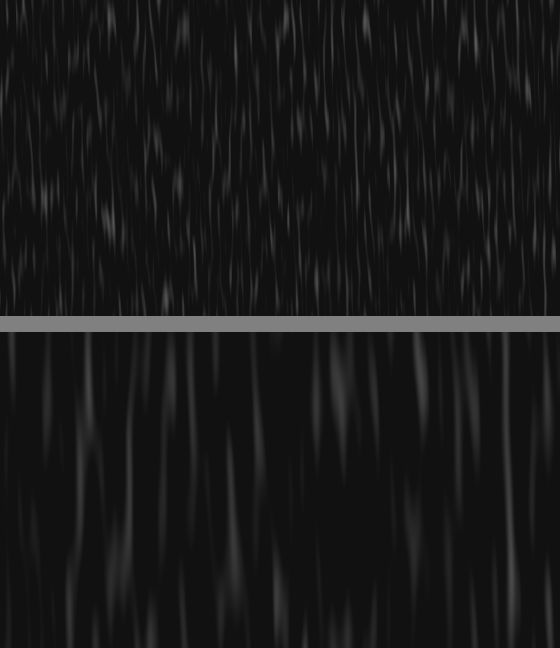
Top: the whole. Bottom: its middle third, enlarged.
Write a Shadertoy shader that draws this texture.

```glsl
// Fine grey rain streaks over a near-black ground.
// Gradient noise is stretched into tall thin lobes, cut off below a threshold,
// and brightened or dimmed in broad patches by a second, slower noise.

const vec3  GROUND       = vec3(0.066);
const vec3  STREAK_TINT  = vec3(1.0);
const vec2  STREAK_FREQ  = vec2(75.0, 6.2);  // cells per canvas height
const float TILT         = 0.025;            // sideways drift per unit of fall
const float BEND         = 0.0025;           // slight waviness of the streaks
const float STAGGER      = 0.16;             // uneven starting heights
const float THRESHOLD    = 0.035;
const float FALLOFF      = 1.4;
const float GAIN         = 0.50;
const vec2  PATCH_FREQ   = vec2(9.0, 5.0);
const float PATCH_AMOUNT = 1.1;
const float TAU          = 6.2831853;

float hash(vec2 cell) {
    vec3 p = fract(vec3(cell.xyx) * vec3(0.1031, 0.1030, 0.0973));
    p += dot(p, p.yzx + 33.33);
    return fract((p.x + p.y) * p.z);
}

// Dot product of a random unit gradient with the offset from its corner
float cornerSlope(vec2 cell, vec2 offset) {
    float angle = TAU * hash(cell);
    return dot(vec2(cos(angle), sin(angle)), offset);
}

float gradientNoise(vec2 p) {
    vec2 cell = floor(p);
    vec2 f = fract(p);
    vec2 blend = f * f * f * (f * (f * 6.0 - 15.0) + 10.0);
    vec2 right = vec2(1.0, 0.0);
    vec2 up = vec2(0.0, 1.0);
    float low = mix(cornerSlope(cell, f),
                    cornerSlope(cell + right, f - right), blend.x);
    float high = mix(cornerSlope(cell + up, f - up),
                     cornerSlope(cell + 1.0, f - 1.0), blend.x);
    return mix(low, high, blend.y);
}

// Streak brightness at a point measured in canvas heights
float rain(vec2 uv) {
    vec2 p = uv;
    p.x += TILT * uv.y + BEND * gradientNoise(uv * 8.0 + 51.0);
    p.y += STAGGER * gradientNoise(vec2(uv.x * 14.0, 7.4));
    float lobes = gradientNoise(p * STREAK_FREQ + 130.0);
    float patches = gradientNoise(uv * PATCH_FREQ + 310.0);
    float strength = max(1.0 + PATCH_AMOUNT * patches, 0.0);
    return GAIN * strength * pow(max(lobes - THRESHOLD, 0.0), FALLOFF);
}

void mainImage(out vec4 fragColor, in vec2 fragCoord) {
    vec2 uv = fragCoord / iResolution.y;
    vec3 color = GROUND + STREAK_TINT * rain(uv);
    fragColor = vec4(color, 1.0);
}
```
